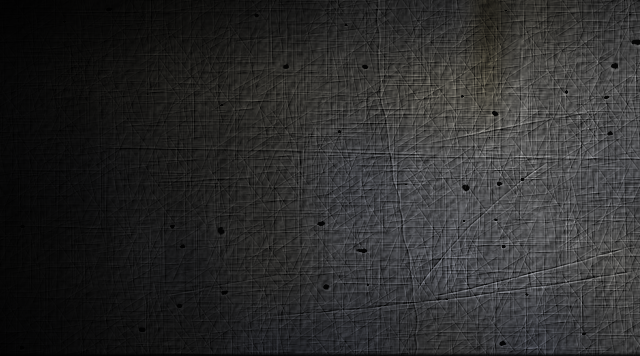
This texture is drawn by a WebGL 1 fragment shader. Its source:

```glsl
precision highp float;
uniform vec2 u_resolution;

float hash(vec2 p) {
  vec3 q = fract(vec3(p.xyx) * 0.1031);
  q += dot(q, q.yzx + 33.33);
  return fract((q.x + q.y) * q.z);
}

float noise(vec2 p) {
  vec2 i = floor(p), f = fract(p);
  f = f * f * (3.0 - 2.0 * f);
  return mix(mix(hash(i), hash(i + vec2(1.0, 0.0)), f.x),
             mix(hash(i + vec2(0.0, 1.0)), hash(i + 1.0), f.x), f.y);
}

float fbm(vec2 p) {
  float sum = 0.0, amp = 0.5;
  for (int i = 0; i < 4; i++) {
    sum += amp * noise(p);
    p = mat2(1.6, 1.2, -1.2, 1.6) * p + 7.3;
    amp *= 0.5;
  }
  return sum;
}

// Dark furrow with a lit lip on its upper side
float groove(float d, float w) {
  w = sqrt(w * w + 0.2 / (u_resolution.y * u_resolution.y));
  float lip = d / w - 1.6;
  return 0.75 * exp(-lip * lip) - 0.8 * exp(-d * d / (w * w));
}

// Single scratch from a to b, bowed sideways by bend
float scratch(vec2 p, vec2 a, vec2 b, float bend, float w) {
  vec2 ab = b - a;
  float len = length(ab);
  vec2 dir = ab / len;
  float t = dot(p - a, dir) / len;
  float d = dot(p - a, vec2(-dir.y, dir.x)) - bend * 4.0 * t * (1.0 - t);
  d += 0.003 * (noise(p * 22.0) - 0.5);
  float worn = 0.5 + 0.8 * noise(p * 30.0 + 8.0);
  return worn * groove(d, w) * smoothstep(-0.02, 0.06, t) * smoothstep(1.02, 0.9, t);
}

// Rows of broken hairlines in many turned layers
float hairlines(vec2 p) {
  float sum = 0.0;
  for (int i = 0; i < 18; i++) {
    float k = float(i);
    float spread = i < 13 ? 0.05 : 1.4;
    float angle = mod(k, 2.0) * 1.5708 + spread * (hash(vec2(k, 3.0)) - 0.5);
    float c = cos(angle), s = sin(angle);
    vec2 q = mat2(c, -s, s, c) * p + k * 5.17 + 20.0;
    q.y += 0.004 * (noise(q * 9.0) - 0.5);
    float rows = 14.0 + 2.5 * k;
    float row = floor(q.y * rows);
    float along = q.x * (2.0 + 0.4 * k) + 9.0 * hash(vec2(row, k));
    vec2 id = vec2(floor(along), row + 57.0 * k);
    float t = fract(along);
    float slope = 0.25 * (hash(id + 4.0) - 0.5) * (t - 0.5);
    float d = (fract(q.y * rows) - 0.3 - 0.4 * hash(id) - slope) / rows;
    float strength = smoothstep(0.3, 1.0, hash(id + 11.0));
    sum += groove(d, 0.0012) * strength * smoothstep(0.0, 0.15, t) * smoothstep(1.0, 0.8, t);
  }
  return sum;
}

// Black hole with a faint lit rim
float pit(vec2 p, vec2 c, vec2 r) {
  vec2 e = (p - c) / r;
  float d = length(e) + 0.9 * (noise(p * 130.0) - 0.5);
  float rim = exp(-6.0 * (d - 1.5) * (d - 1.5)) * smoothstep(0.5, -1.0, e.y);
  return 0.35 * rim - 1.3 * smoothstep(1.4, 0.7, d);
}

float scatteredPits(vec2 p) {
  vec2 cell = floor(p * 9.0);
  vec2 c = (cell + 0.2 + 0.6 * vec2(hash(cell + 31.0), hash(cell + 47.0))) / 9.0;
  float size = 0.002 + 0.004 * hash(cell + 5.0);
  return pit(p, c, size * vec2(1.0 + 0.5 * hash(cell), 1.0)) * step(0.68, hash(cell + 71.0));
}

void main() {
  vec2 uv = gl_FragCoord.xy / u_resolution;
  vec2 p = gl_FragCoord.xy / u_resolution.y;

  // Broad light falling off to the left, top and bottom
  float light = 0.022 + 0.285 * smoothstep(-0.06, 0.86, uv.x);
  light *= mix(0.35 + 0.25 * uv.x, 1.0, smoothstep(1.03, 0.72, uv.y));
  light *= mix(0.72, 1.0, smoothstep(0.0, 0.35, uv.y));
  vec2 glow = (p - vec2(1.48, 0.45)) / vec2(0.28, 0.32);
  light += 0.045 * exp(-dot(glow, glow));

  // Mottled wear and upright stains
  float wear = fbm(p * 5.0 + 3.0);
  float streak = noise(vec2(p.x * 30.0, p.y * 3.0));
  float stain = exp(-pow((p.x - 1.37) / 0.05, 2.0)) * smoothstep(0.55, 0.95, p.y);
  light *= 0.76 + 0.36 * wear + 0.14 * streak - 0.25 * stain;

  // Fine surface relief: hairlines, pebbled grain, brushed grain
  vec2 g = p * vec2(95.0, 80.0);
  float relief = 0.36 * hairlines(p);
  relief += 0.4 * (noise(g) - noise(g + vec2(0.5, -0.5)));
  relief += 0.28 * (noise(p * 190.0) - 0.5) + 0.15 * (noise(p * vec2(45.0, 210.0)) - 0.5);

  // Long crack
  float crackX = 1.17 - 0.11 * smoothstep(0.0, 0.9, p.y) + 0.01 * (noise(p.yy * 18.0) - 0.5);
  relief += 0.6 * groove(p.x - crackX, 0.002);

  // Leading scratches
  float marks = -1.2 * scratch(p, vec2(0.76, 0.11), vec2(1.83, 0.245), -0.015, 0.0017);
  marks -= 1.5 * scratch(p, vec2(1.22, 0.165), vec2(1.79, 0.31), -0.005, 0.0017);
  marks -= scratch(p, vec2(1.17, 0.18), vec2(1.55, 0.55), 0.025, 0.0015);
  marks += scratch(p, vec2(0.28, 0.585), vec2(1.25, 0.565), 0.0, 0.0018);
  marks += scratch(p, vec2(1.0, 0.56), vec2(1.84, 0.552), 0.0, 0.0018);
  marks += 1.1 * scratch(p, vec2(0.44, 0.487), vec2(0.72, 0.5), 0.0, 0.002);
  marks += scratch(p, vec2(1.2, 0.595), vec2(1.68, 0.69), 0.0, 0.0018);
  marks -= 0.8 * scratch(p, vec2(0.47, 0.17), vec2(0.8, 0.23), 0.0, 0.0015);
  marks -= 0.7 * scratch(p, vec2(0.65, 0.88), vec2(1.05, 0.92), 0.0, 0.0015);
  marks += 0.9 * scratch(p, vec2(0.843, 0.3), vec2(0.843, 0.58), 0.0, 0.0018);
  marks -= 0.8 * scratch(p, vec2(1.463, 0.36), vec2(1.465, 0.88), 0.0, 0.0015);
  relief += 0.62 * marks;

  // Holes
  relief += scatteredPits(p);
  relief += pit(p, vec2(1.391, 0.681), vec2(0.007));
  relief += pit(p, vec2(1.727, 0.814), vec2(0.008));
  relief += pit(p, vec2(1.788, 0.882), vec2(0.012, 0.007));
  relief += pit(p, vec2(1.309, 0.474), vec2(0.008));
  relief += pit(p, vec2(0.622, 0.351), vec2(0.008));
  relief += pit(p, vec2(1.016, 0.295), vec2(0.013, 0.005));
  relief += pit(p, vec2(0.9, 0.372), vec2(0.011, 0.005));

  // Warm rust above, cool steel below
  float warmth = 0.8 * stain + 0.7 * (noise(p * 4.0 + 9.0) - 0.5) + 0.5 * (uv.y - 0.5);
  vec3 tint = 1.0 + warmth * vec3(0.09, 0.03, -0.16);
  vec3 color = light * tint * max(0.08, 1.0 + relief);
  color *= smoothstep(0.0, 0.012, uv.y) * 0.8 + 0.2;
  gl_FragColor = vec4(min(color, 0.75), 1.0);
}
```
